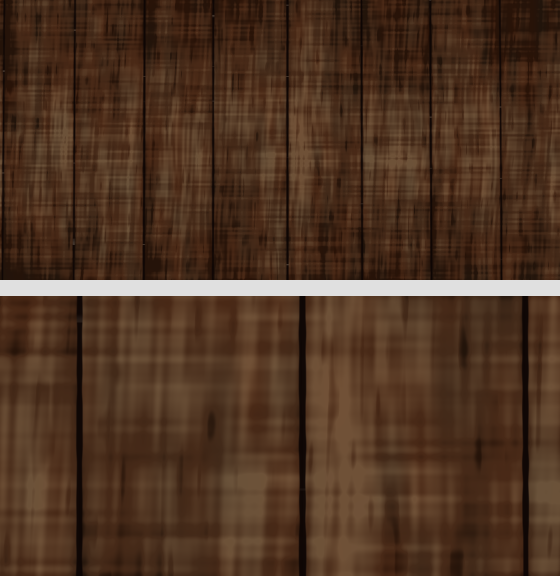
Top, the full canvas; bottom, a detail of the centre.
This texture is drawn by a Shadertoy shader. Its source:

```glsl
// Dark brown upright boards, about eight across, parted by near-black gaps.
// Stretched value noise gives slanted grain, level saw marks and stains;
// the summed tone is coloured by a three-stop ramp, then the gaps are cut in.

const float PITCH = 0.2537;        // board width, in canvas heights
const float FIRST_SEAM = 0.012;
const int   SEAMS = 9;
const float SEAM_HALF = 0.0036;
const float SEAM_TILT = 0.007;     // how far the gaps lean toward the middle
const float SEAM_DRIFT = 0.012;    // uneven board widths near the centre
const float GRAIN_SLANT = 0.035;
const float WORN_BOARD = 4.0;      // board with the strongest pale wear
const float LIGHT_HEIGHT = 0.45;
const float LIGHT_SPREAD = 0.37;

const vec3 GAP   = vec3(0.05, 0.02, 0.015);
const vec3 DARK  = vec3(0.145, 0.075, 0.035);
const vec3 BROWN = vec3(0.275, 0.163, 0.094);
const vec3 PALE  = vec3(0.43, 0.32, 0.22);
const vec3 RUST  = vec3(0.035, -0.005, -0.015);
const vec3 GLINT = vec3(0.42, 0.36, 0.31);

float hash(vec2 p) {
    return fract(sin(dot(p, vec2(127.1, 311.7))) * 43758.5453);
}

float noise(vec2 p) {
    vec2 i = floor(p), f = fract(p);
    f = f * f * (3.0 - 2.0 * f);
    return mix(mix(hash(i), hash(i + vec2(1, 0)), f.x),
               mix(hash(i + vec2(0, 1)), hash(i + vec2(1, 1)), f.x), f.y);
}

// Noise centred on zero
float wave(vec2 p) { return noise(p) - 0.5; }

// Horizontal place of gap k at height y
float seamX(float k, float y) {
    float drift = exp(-(k - 5.0) * (k - 5.0)) - exp(-(k - 3.0) * (k - 3.0));
    float tilt = SEAM_TILT * (1.0 - k / 3.7) * (y - 0.5);
    return FIRST_SEAM + PITCH * k + SEAM_DRIFT * drift + tilt;
}

// Sum of grain, saw marks, stains and light; 0 is dark, 1 is pale
float woodTone(vec2 p, float board, float across) {
    vec2 q = p + vec2(board * 7.3, board * 3.1);
    float lean = GRAIN_SLANT * (hash(vec2(board, 4.0)) + 0.6);
    float bend = 0.012 * wave(q * vec2(9.0, 4.0));
    float gx = q.x - lean * q.y + bend;

    // Grain along the board
    float tone = 0.47;
    tone += 0.30 * wave(vec2(gx * 45.0, q.y * 2.5));
    tone += 0.42 * wave(vec2(gx * 120.0, q.y * 11.0));
    float pores = noise(vec2(gx * 95.0 + 31.0, q.y * 16.0));
    tone -= 0.26 * smoothstep(0.70, 0.95, pores);

    // Saw marks run level through all boards
    tone += 0.30 * wave(vec2(p.x * 7.0, p.y * 120.0));
    tone += 0.20 * wave(vec2(p.x * 2.0, p.y * 38.0 + 9.0));

    // Stains and light
    tone += 0.42 * wave(q * vec2(9.0, 3.5));
    tone += 0.16 * wave(q * vec2(24.0, 12.0));
    float h = (p.y - LIGHT_HEIGHT) / LIGHT_SPREAD;
    tone += 0.40 * (exp(-h * h) - 0.62);

    // Pale worn streak
    float worn = 1.0 - step(0.5, abs(board - WORN_BOARD));
    float centre = mix(0.60 + 0.25 * hash(vec2(board, 8.0)), 0.22, worn);
    float d = (across - centre) / 0.17;
    float reach = mix(exp(-h * h * 1.5), 0.85, worn);
    float flakes = smoothstep(0.25, 0.75, noise(vec2(gx * 50.0, q.y * 7.0)));
    tone += mix(0.22, 0.36, worn) * exp(-d * d) * reach * (0.3 + 0.7 * flakes);
    return tone;
}

void mainImage(out vec4 fragColor, in vec2 fragCoord) {
    vec2 p = fragCoord / iResolution.y;
    float pixel = 1.0 / iResolution.y;

    // Find the board and the nearest gap
    float board = -1.0, nearest = 0.0, gapDist = 10.0;
    for (int i = 0; i < SEAMS; i++) {
        float k = float(i), d = p.x - seamX(k, p.y);
        if (d > 0.0) board = k;
        if (abs(d) < gapDist) { gapDist = abs(d); nearest = k; }
    }
    float left = seamX(board, p.y);
    float across = (p.x - left) / (seamX(board + 1.0, p.y) - left);

    // Wood, darker toward the board edges
    float tone = woodTone(p, board, across);
    tone -= 0.25 * exp(-gapDist / 0.008);
    tone = clamp(tone, 0.0, 1.0);
    vec3 color = mix(DARK, BROWN, smoothstep(0.0, 0.5, tone));
    color = mix(color, PALE, max(tone - 0.5, 0.0) * 2.0);
    color += RUST * wave(p * vec2(30.0, 9.0) + board * 5.0);

    // Gap with a ragged edge and rare glints
    float ragged = 0.0012 * wave(vec2(nearest * 9.0, p.y * 45.0));
    float halfWidth = SEAM_HALF * mix(0.75, 1.1, hash(vec2(nearest, 2.0))) + ragged;
    float gap = 1.0 - smoothstep(-pixel, pixel, gapDist - halfWidth);
    float glint = smoothstep(0.93, 1.0, noise(vec2(nearest * 9.0 + 3.0, p.y * 55.0)));
    color = mix(color, mix(GAP, GLINT, 0.6 * glint), 0.95 * gap);

    fragColor = vec4(color, 1.0);
}
```
